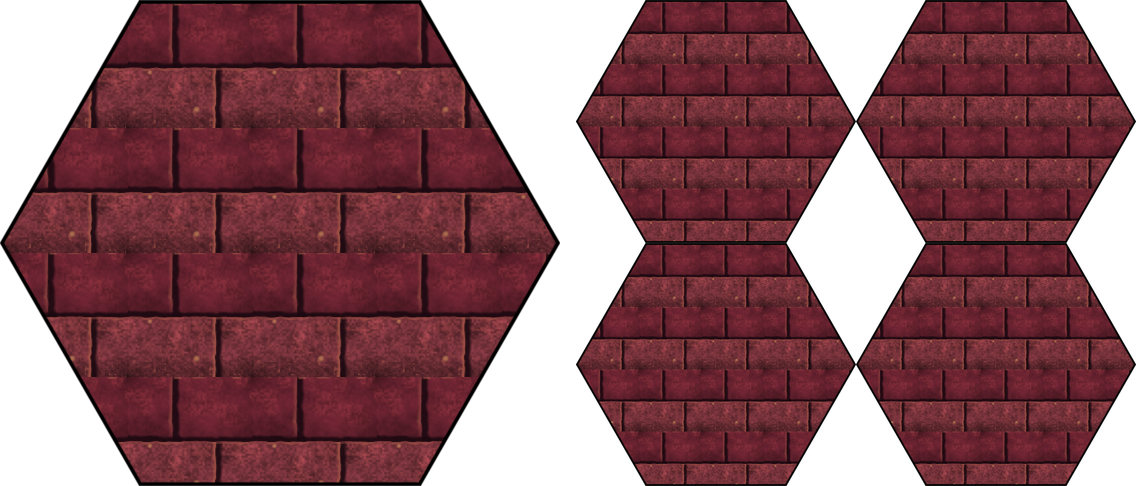
Left, the tile; right, the same tile 2 across and 2 down.
Reproduce this texture procedurally as a WebGL 1 fragment shader.

```glsl
precision highp float;
uniform vec2 u_resolution;

const float TILE = 0.2562;    // side of one two-course tile, canvas height = 1
const float SPLIT = 0.518;    // where the lower course starts inside a tile
const float BORDER = 0.0075;
const vec3 UPPER_RED = vec3(0.415, 0.135, 0.190);
const vec3 LOWER_RED = vec3(0.415, 0.175, 0.205);
const vec3 RIM = vec3(0.63, 0.32, 0.27);
const vec3 SPECK = vec3(0.74, 0.48, 0.33);
const vec3 MORTAR = vec3(0.10, 0.03, 0.06);

float hash(vec2 p) {
  return fract(sin(dot(p, vec2(12.99, 78.23))) * 43758.5);
}

// Value noise that wraps after one tile; cells is a whole number.
float noise(vec2 t, float cells) {
  vec2 p = t * cells;
  vec2 i = floor(p);
  vec2 f = fract(p);
  f = f * f * (3.0 - 2.0 * f);
  vec2 a = mod(i, cells);
  vec2 b = mod(i + 1.0, cells);
  float low = mix(hash(a), hash(vec2(b.x, a.y)), f.x);
  float high = mix(hash(vec2(a.x, b.y)), hash(b), f.x);
  return mix(low, high, f.y);
}

float fbm(vec2 t) {
  float sum = 0.0;
  float weight = 0.4;
  float cells = 5.0;
  for (int i = 0; i < 4; i++) {
    sum += weight * noise(t, cells);
    cells *= 2.0;
    weight *= 0.65;
  }
  return sum / 0.939;
}

float spot(vec2 t, vec2 center, float radius) {
  return 1.0 - smoothstep(0.2 * radius, radius, length(t - center));
}

// Clay surface: mottled upper course, grainy lower course.
vec3 clay(vec2 t, float lower) {
  float mottle = fbm(t) - 0.5;
  float grain = noise(t, 61.0) - 0.5;
  vec3 color = mix(UPPER_RED, LOWER_RED, lower);
  color *= 1.0 + 0.75 * mottle + grain * mix(0.10, 0.38, lower);
  float foot = mix(smoothstep(0.22, 0.50, t.y), smoothstep(0.72, 1.0, t.y), lower);
  color *= 1.08 - mix(0.26, 0.22, lower) * foot + 0.07 * (0.5 - t.x);
  float glow = smoothstep(0.50, 0.72, noise(t + 0.3, 9.0)) * (1.0 - foot);
  color += vec3(0.09, 0.04, 0.03) * glow * (0.6 + grain);
  float flecks = smoothstep(0.80, 0.97, noise(t, 47.0));
  color = mix(color, RIM, flecks * lower * (0.25 + 0.35 * foot));
  color = mix(color, SPECK, 0.8 * spot(t, vec2(0.55, 0.85), 0.035));
  return mix(color, SPECK, 0.8 * spot(t, vec2(0.175, 0.552), 0.025));
}

// One tile: two courses, staggered joints lit from the right; y runs down.
vec3 bricks(vec2 t, float blur) {
  float lower = smoothstep(SPLIT - blur, SPLIT + blur, t.y);
  float course = step(SPLIT, t.y);
  float chip = noise(t, 13.0) - 0.5 + 0.6 * (noise(t, 31.0) - 0.5);
  float x = fract(t.x - mix(0.362, 0.712, course) + 0.014 * chip);
  float drop = SPLIT - t.y + 0.013 * chip;
  vec3 color = clay(t, lower);

  // Upright joints: a lit edge, then the shadow beside it.
  float corner = (1.0 - course) * (1.0 - smoothstep(0.0, 0.10, drop));
  float rim = smoothstep(0.955, 0.985, x) * (0.45 + 0.4 * course + 0.4 * chip);
  color = mix(color, RIM, clamp(rim, 0.0, 1.0) * (1.0 - corner));
  float width = mix(0.026, 0.019, course) + 0.025 * corner * corner;
  float shade = 1.0 - smoothstep(width, width + 0.035, x);
  float seam = smoothstep(0.992 - blur, 0.992 + blur, x);
  color = mix(color, MORTAR, max(0.88 * shade, 0.8 * seam));

  // Level joint: ragged shadow above a thin lit edge.
  float deep = 0.020 + 0.014 * (1.0 - smoothstep(0.17, 0.26, t.x));
  float shadow = smoothstep(-blur, blur, drop);
  shadow *= 1.0 - smoothstep(deep, deep + 0.030, drop);
  color = mix(color, MORTAR, 0.88 * shadow);
  float edge = smoothstep(-0.026, -0.012, drop) * (1.0 - shadow) * step(drop, blur);
  color = mix(color, RIM, edge * clamp(0.5 + 0.5 * chip, 0.0, 1.0));

  // Worn highlight where the upper course begins.
  float crest = 1.0 - smoothstep(0.006, 0.022, t.y);
  return mix(color, RIM, crest * smoothstep(0.45, 0.8, noise(t, 15.0)) * 0.7);
}

// Flat-topped hexagon with the given apothem.
float hexagon(vec2 p, float apothem) {
  p = abs(p);
  return max(p.y, dot(p, vec2(0.8675, 0.4975))) - apothem;
}

void main() {
  float pixel = 1.0 / u_resolution.y;
  vec2 p = (gl_FragCoord.xy - 0.5 * u_resolution) * pixel;
  vec2 fromTop = vec2(p.x + 0.5 * u_resolution.x * pixel, 0.5 - p.y);
  vec2 t = fract((fromTop - 0.0075) / TILE);
  vec3 color = bricks(t, 0.7 * pixel / TILE);

  // Black outline on a white ground.
  float d = hexagon(p, 0.5);
  color = mix(color, vec3(0.0), smoothstep(-pixel, pixel, d + BORDER));
  color = mix(color, vec3(1.0), smoothstep(-pixel, pixel, d));
  gl_FragColor = vec4(color, 1.0);
}
```
